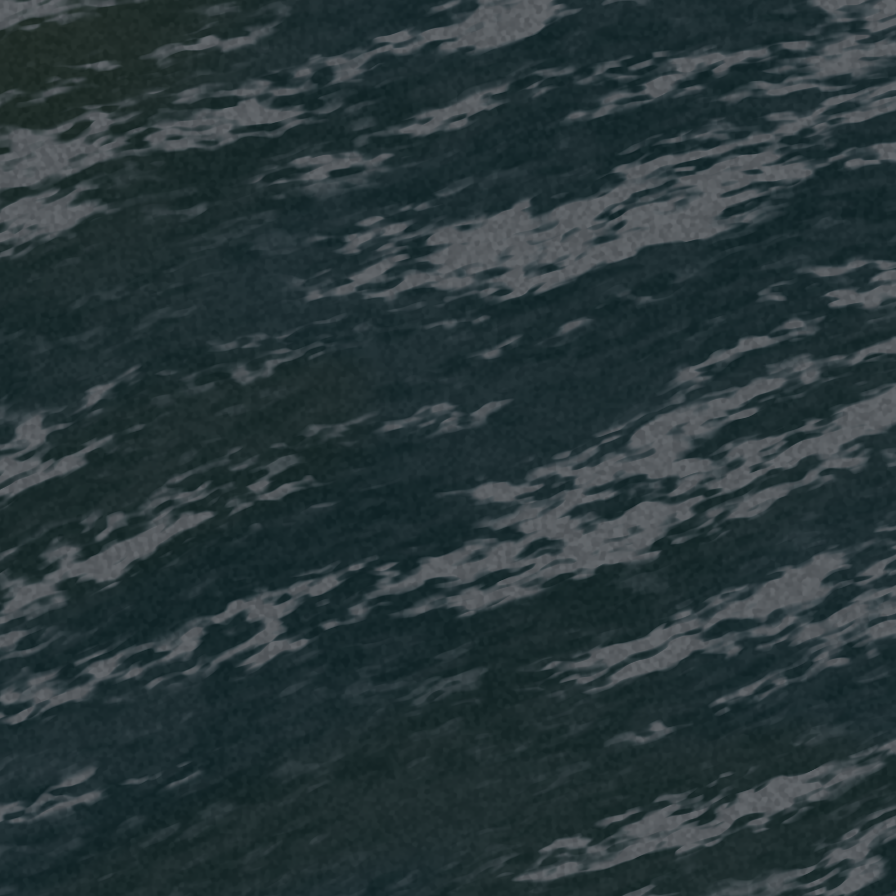
Give the GLSL for this texture, as a Shadertoy shader.

```glsl
#define DEEP_WATER vec3(0.080, 0.150, 0.163)
#define PALE_WATER vec3(0.124, 0.186, 0.202)
#define OLIVE_WATER vec3(0.132, 0.172, 0.142)
#define FOAM_COLOR vec3(0.352, 0.370, 0.385)
#define SLOPE 0.45
#define SLOPE_FADE 0.17
#define BAND_SCALE vec2(2.0, 13.0)
#define FLECK_SCALE vec2(52.0, 145.0)
#define FOAM_START 0.35
#define FOAM_FULL 0.74
#define BREAKUP 2.5
#define GRAIN 0.042

vec3 hash3(vec2 cell) {
    vec3 p = fract(vec3(cell.xyx) * vec3(0.1031, 0.1030, 0.0973));
    p += dot(p, p.yxz + 33.33);
    return fract((p.xxy + p.yzz) * p.zyx);
}

// Smooth cellular noise: random cell values blended by distance
float cellNoise(vec2 p) {
    vec2 base = floor(p);
    vec2 local = p - base;
    float total = 0.0;
    float weights = 0.0;
    for (int y = -1; y <= 1; y++) {
        for (int x = -1; x <= 1; x++) {
            vec2 offset = vec2(x, y);
            vec3 h = hash3(base + offset + 71.0);
            vec2 d = offset + 0.15 + 0.7 * h.xy - local;
            float w = exp(-5.0 * dot(d, d));
            total += w * h.z;
            weights += w;
        }
    }
    return total / weights;
}

// Shear along the wind, flatter toward the top, with a slight wobble
vec2 windSpace(vec2 p) {
    float slope = SLOPE - SLOPE_FADE * p.y;
    vec2 q = vec2(p.x + 0.35 * p.y, p.y - slope * p.x);
    q.y += 0.008 * sin(9.0 * p.x + 5.0 * p.y) + 0.003 * sin(31.0 * p.x - 23.0 * p.y);
    q.y += 0.0014 * sin(83.0 * p.x + 61.0 * p.y);
    return q;
}

void mainImage(out vec4 fragColor, in vec2 fragCoord) {
    vec2 uv = fragCoord / iResolution.y;
    vec2 q = windSpace(uv);

    // Long foam bands, denser toward the top
    float bands = 0.55 * cellNoise(q * BAND_SCALE + 3.7)
                + 0.45 * cellNoise(q * BAND_SCALE * vec2(2.6, 2.3) + 17.0);
    bands += 0.12 * (uv.y - 0.45);
    float density = 0.74 * smoothstep(FOAM_START, FOAM_FULL, bands);

    // Three sizes of fleck tear the bands into ragged strands
    float strands = cellNoise(q * FLECK_SCALE * vec2(0.22, 0.36) + 41.0);
    float shreds = cellNoise(q * FLECK_SCALE * vec2(0.5, 0.6) + 27.0);
    float flecks = cellNoise(q * FLECK_SCALE + 9.0);
    float texture3 = 0.32 * strands + 0.34 * shreds + 0.34 * flecks;
    float breakup = 0.5 + BREAKUP * (texture3 - 0.5);
    float foam = smoothstep(-0.30, 0.36, density - breakup);
    foam *= 0.25 + 0.75 * smoothstep(0.0, 0.3, density);

    // Water tints
    float tint = cellNoise(q * vec2(3.0, 11.0) + 60.0);
    float ripple = 0.35 * tint + 0.25 * strands + 0.4 * (1.0 - shreds);
    vec3 water = mix(DEEP_WATER, PALE_WATER, smoothstep(0.28, 0.72, ripple));
    float olive = smoothstep(0.5, 0.85, cellNoise(q * vec2(2.0, 6.0) + 90.0));
    float corner = smoothstep(0.45, 0.0, length(uv - vec2(0.0, 1.0)));
    water = mix(water, OLIVE_WATER, clamp(0.25 * olive + 0.5 * corner, 0.0, 1.0));

    // Foam over water, then fine grain
    vec3 color = mix(water, FOAM_COLOR, foam);
    color += vec3(-0.024, 0.002, 0.016) * foam * (1.0 - foam);
    color += GRAIN * (cellNoise(uv * 200.0) - 0.5) * (1.0 + foam);
    fragColor = vec4(color, 1.0);
}
```
